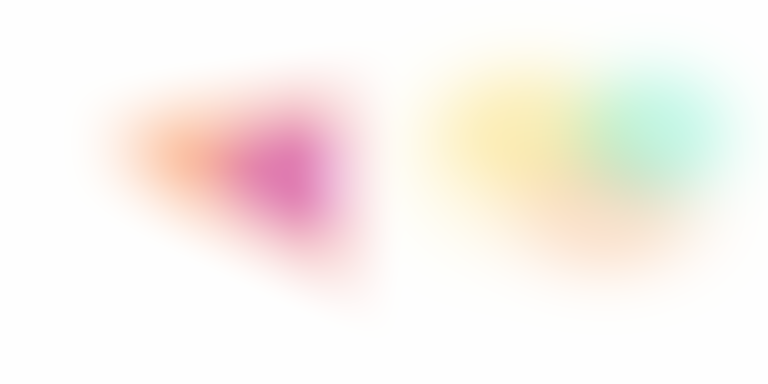
Write a Shadertoy shader that draws this background.

```glsl
// Soft pastel lights on white: a blurred warm wedge on the left, and a
// cluster of yellow, mint and peach glows on the right.
// The wedge is a product of soft half-planes; the glows tint by multiplying.

// Canvas space: x from 0 to 2, y from 0 to 1.
const vec3 PAPER    = vec3(0.998, 0.998, 0.996);

// Wedge colours
const vec3 ORANGE   = vec3(0.985, 0.71, 0.55);
const vec3 SALMON   = vec3(0.95, 0.66, 0.63);
const vec3 MAGENTA  = vec3(0.875, 0.48, 0.69);
const vec3 LAVENDER = vec3(0.89, 0.56, 0.79);

// Tints of the glow cluster
const vec3 CREAM    = vec3(1.0, 0.985, 0.93);
const vec3 YELLOW   = vec3(0.99, 0.945, 0.76);
const vec3 MINT     = vec3(0.77, 0.975, 0.92);
const vec3 PEACH    = vec3(0.99, 0.89, 0.815);

// Wedge shape
const vec2  WEDGE_PIVOT  = vec2(0.469, 0.59);
const float TOP_OFFSET   = 0.0975;
const float TOP_SLOPE    = 0.143;
const float BOTTOM_OFFSET = 0.098;
const float BOTTOM_SLOPE = 0.46;
const float RIGHT_EDGE   = 0.898;
const float EDGE_BLUR    = 0.16;
const vec2  TIP_FADE     = vec2(0.14, 0.50);

const float GLOW_POWER   = 2.5;   // above 2 gives a flatter centre

float glow(vec2 p, vec2 center, vec2 radius) {
    return exp(-pow(length((p - center) / radius), GLOW_POWER));
}

vec3 tint(vec3 color, vec3 filterColor, float amount) {
    return color * mix(vec3(1.0), filterColor, amount);
}

// Coverage of a half-plane with a blurred border
float softSide(float dist) {
    return smoothstep(-EDGE_BLUR, EDGE_BLUR, dist);
}

float wedgeCoverage(vec2 p) {
    vec2 q = p - WEDGE_PIVOT;
    float top = (TOP_OFFSET + TOP_SLOPE * q.x - q.y)
              / length(vec2(1.0, TOP_SLOPE));
    float bottom = (BOTTOM_OFFSET + BOTTOM_SLOPE * q.x + q.y)
                 / length(vec2(1.0, BOTTOM_SLOPE));
    return softSide(top) * softSide(bottom) * softSide(RIGHT_EDGE - p.x)
         * smoothstep(TIP_FADE.x, TIP_FADE.y, p.x);
}

// Orange tip through salmon to a magenta core with a lavender flank
vec3 wedgeColor(vec2 p) {
    vec3 base = mix(ORANGE, SALMON, smoothstep(0.45, 0.80, p.x));
    vec3 core = mix(MAGENTA, LAVENDER, smoothstep(0.76, 0.92, p.x));
    return mix(base, core, glow(p, vec2(0.775, 0.537), vec2(0.20, 0.18)));
}

void mainImage(out vec4 fragColor, in vec2 fragCoord) {
    vec2 p = fragCoord / iResolution.xy * vec2(2.0, 1.0);

    // Warm wedge
    vec3 color = mix(PAPER, wedgeColor(p), wedgeCoverage(p));

    // Glow cluster
    color = tint(color, CREAM,  glow(p, vec2(1.25, 0.55), vec2(0.21, 0.21)));
    color = tint(color, YELLOW, glow(p, vec2(1.375, 0.66), vec2(0.245, 0.18)));
    color = tint(color, MINT,   glow(p, vec2(1.70, 0.65), vec2(0.21, 0.18)));
    color = tint(color, PEACH,  glow(p, vec2(1.575, 0.44), vec2(0.245, 0.17)));

    fragColor = vec4(color, 1.0);
}
```
